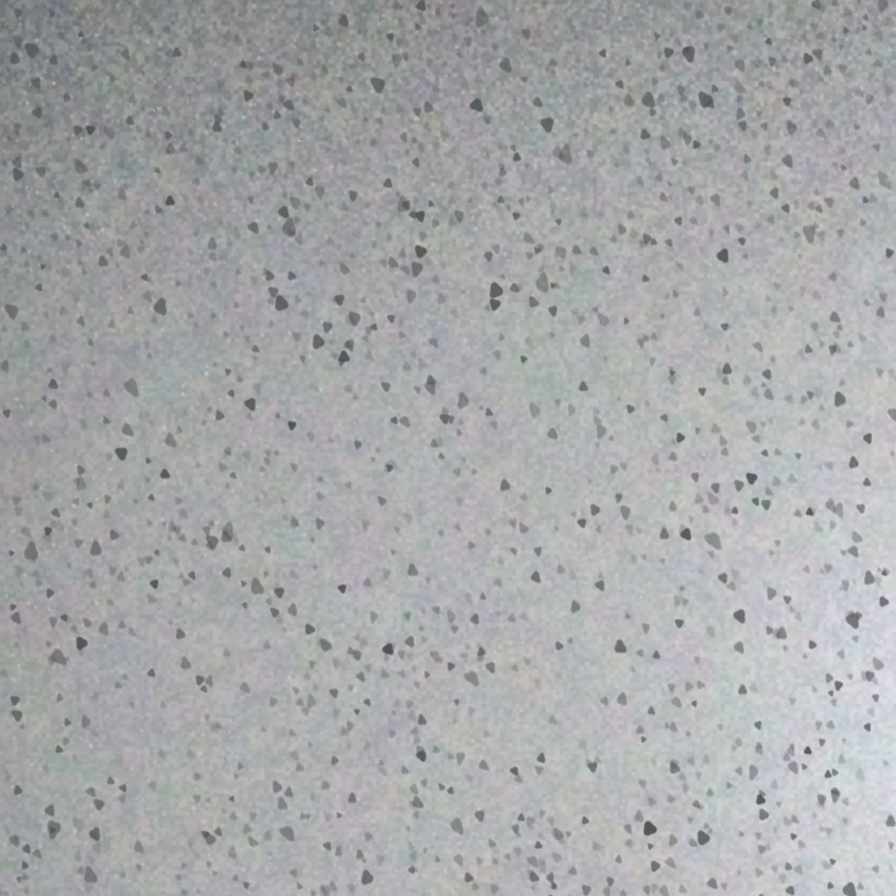
A Shadertoy shader for this texture:

```glsl
const vec3 SPECK_TINT = vec3(0.30, 0.31, 0.31);
const vec3 RIM_TINT = vec3(0.88, 0.89, 0.88);

vec3 hash3(vec2 p) {
    vec3 q = fract(vec3(p.xyx) * vec3(0.1031, 0.1030, 0.0973));
    q += dot(q, q.yxz + 33.33);
    return fract((q.xxy + q.yzz) * q.zyx);
}

// Smooth cellular noise: three independent tones centred on zero
vec3 mottle(vec2 p, float cells, float seed) {
    vec2 g = p * cells;
    vec2 id = floor(g);
    vec3 sum = vec3(0.0);
    float total = 0.0;
    for (int y = -1; y <= 1; y++)
    for (int x = -1; x <= 1; x++) {
        vec2 c = id + vec2(x, y);
        vec2 d = c + 0.15 + 0.7 * hash3(c + seed).xy - g;
        float w = exp(-5.0 * dot(d, d));
        sum += w * (hash3(c + seed + 71.7) - 0.5);
        total += w;
    }
    return sum / total;
}

// Layered sines that gather the specks into loose clusters
float clusters(vec2 p) {
    return 0.5 + 0.25 * sin(13.0 * p.x + 3.0 * sin(9.0 * p.y))
               + 0.25 * sin(17.0 * p.y - 2.0 * sin(11.0 * p.x) + 1.3);
}

// Scattered slanted grains: x = dark coverage, y = bright rim
vec2 specks(vec2 p, float cells, float radius, float density, float soft, float seed) {
    vec2 g = p * cells;
    vec2 id = floor(g);
    vec2 result = vec2(0.0);
    for (int y = -1; y <= 1; y++)
    for (int x = -1; x <= 1; x++) {
        vec2 c = id + vec2(x, y);
        vec3 place = hash3(c + seed);
        vec3 look = hash3(c + seed + 137.3);
        vec2 centre = (c + 0.1 + 0.8 * place.xy) / cells;
        float chance = density * (0.45 + 1.1 * clusters(centre));
        if (place.z > chance) continue;

        vec2 d = p - centre;
        float slant = 0.35 + 0.9 * (look.x - 0.5);
        float cs = cos(slant), sn = sin(slant);
        vec2 q = vec2(cs * d.x + sn * d.y, cs * d.y - sn * d.x);
        q.y *= 0.62 + 0.3 * look.y;
        float size = radius * (0.6 + 0.65 * look.z);
        float angle = atan(q.y, q.x + 1e-6);
        float wobble = 1.0 + 0.16 * sin(3.0 * angle + 20.0 * look.x);
        float dist = length(q) - size * wobble;
        float cover = 1.0 - smoothstep(-soft, soft, dist);
        float strength = 0.45 + 0.55 * look.y;
        result.x = max(result.x, cover * strength);

        vec2 side = vec2(cos(30.0 * look.z), sin(30.0 * look.z));
        float rim = length(d - side * size * 1.6) - size * 0.4;
        result.y = max(result.y, (1.0 - smoothstep(-soft, soft, rim)) * strength);
    }
    return result;
}

// Shaded upper left, cool glow at the lower right edge
vec3 lighting(vec2 p) {
    float shade = 0.655 + 0.105 * p.x - 0.145 * p.y * p.y * p.y;
    shade -= 0.03 * exp(-9.0 * p.x);
    vec2 d = (p - vec2(1.05, 0.18)) / vec2(0.22, 0.32);
    float glow = exp(-dot(d, d));
    vec3 cool = vec3(-0.004, 0.002, 0.006) + vec3(-0.008, 0.002, 0.022) * glow;
    return vec3(shade + 0.09 * glow) + cool;
}

void mainImage(out vec4 fragColor, in vec2 fragCoord) {
    vec2 p = fragCoord / iResolution.xy;
    float pixel = 1.0 / iResolution.y;
    float upper = smoothstep(0.55, 1.0, p.y);

    // Slab with fine grain and faint colour blotches
    vec3 color = lighting(p);
    vec3 fine = mottle(p, 210.0, 3.0);
    vec3 broad = mottle(p, 65.0, 29.0);
    vec3 blotch = mottle(p, 24.0, 53.0);
    color += fine.x * (0.075 + 0.05 * upper) + broad.x * 0.04;
    color += (broad - dot(broad, vec3(0.333))) * 0.025;
    color += (blotch - dot(blotch, vec3(0.333))) * 0.03;

    // Grains from faint and fine to dark and large
    float soft = max(0.0016, pixel);
    vec2 faint = specks(p, 62.0, 0.0035, 0.20 + 0.16 * upper, soft * 1.3, 11.0);
    vec2 small = specks(p, 38.0, 0.0042, 0.30, soft, 47.0);
    vec2 large = specks(p, 24.0, 0.0057, 0.24, soft, 83.0);
    vec2 glint = specks(p, 80.0, 0.0017, 0.14 + 0.16 * upper, soft, 101.0);

    float bright = max(max(small.y, large.y) * 0.38, glint.x * 0.5);
    color = mix(color, RIM_TINT, bright * 0.75);
    color = mix(color, SPECK_TINT, faint.x * 0.42);
    color = mix(color, SPECK_TINT, small.x * 0.72);
    color = mix(color, SPECK_TINT, large.x * 0.92);

    fragColor = vec4(clamp(color, 0.0, 1.0), 1.0);
}
```
